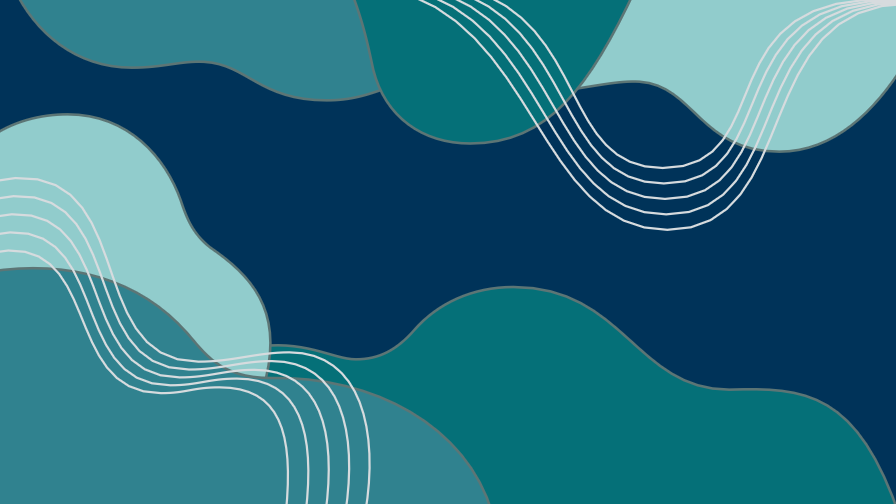
Write a WebGL 2 fragment shader that draws this background.

```glsl
#version 300 es
precision highp float;

uniform vec2 u_resolution;
out vec4 fragColor;

#define GRID 432.0        // design units per canvas height
#define STEPS 16          // straight pieces per curve
#define STRANDS 5         // lines in each ribbon
#define RIM 1.1           // half width of the blob outline
#define STRAND_WIDTH 0.95 // half width of a ribbon line
#define NAVY vec3(0.0, 0.2, 0.35)
#define STEEL vec3(0.19, 0.51, 0.56)
#define TEAL vec3(0.02, 0.44, 0.47)
#define PALE vec3(0.57, 0.80, 0.80)
#define RIM_COLOR vec3(0.36, 0.46, 0.46)
#define STRAND_COLOR vec3(0.84, 0.86, 0.87)

// Path state: sample point, pen, path start, nearest distance, inside sign
vec2 point, pen, origin;
float nearest, side, pixel;
vec3 color = NAVY;

void moveTo(vec2 a) {
    pen = origin = a;
    nearest = 1e9;
    side = 1.0;
}

void lineTo(vec2 b) {
    vec2 edge = b - pen, rel = point - pen;
    float t = clamp(dot(rel, edge) / max(dot(edge, edge), 1e-6), 0.0, 1.0);
    nearest = min(nearest, length(rel - edge * t));
    // Even-odd rule: flip for each edge crossed by a horizontal ray
    if ((pen.y > point.y) != (b.y > point.y) && rel.x < edge.x * rel.y / edge.y) side = -side;
    pen = b;
}

void curveTo(vec2 b, vec2 c, vec2 d) {
    vec2 a = pen;
    for (int i = 1; i <= STEPS; i++) {
        float t = float(i) / float(STEPS), s = 1.0 - t;
        lineTo(s * s * s * a + 3.0 * s * t * (s * b + t * c) + t * t * t * d);
    }
}

float coverage(float dist) {
    return clamp(0.5 - dist / pixel, 0.0, 1.0);
}

void fillBlob(vec3 tint) {
    lineTo(origin);
    float dist = nearest * side;
    color = mix(color, RIM_COLOR, coverage(dist - RIM));
    color = mix(color, tint, coverage(dist + RIM));
}

void strokeStrand() {
    color = mix(color, STRAND_COLOR, coverage(nearest - STRAND_WIDTH));
}

void upperBlobs() {
    moveTo(vec2(12, -10));
    curveTo(vec2(30, 28), vec2(65, 58), vec2(113, 58));
    curveTo(vec2(140, 58), vec2(155, 52), vec2(175, 53));
    curveTo(vec2(212, 55), vec2(222, 86), vec2(280, 86));
    curveTo(vec2(300, 86), vec2(315, 82), vec2(340, 72));
    curveTo(vec2(360, -100), vec2(300, -100), origin);
    fillBlob(STEEL);

    moveTo(vec2(480, 78));
    curveTo(vec2(510, 74), vec2(530, 69), vec2(548, 70));
    curveTo(vec2(595, 73), vec2(600, 130), vec2(668, 130));
    curveTo(vec2(715, 130), vec2(750, 95), vec2(775, 55));
    curveTo(vec2(800, -100), vec2(480, -100), origin);
    fillBlob(PALE);

    moveTo(vec2(300, -10));
    curveTo(vec2(312, 20), vec2(316, 42), vec2(320, 60));
    curveTo(vec2(330, 100), vec2(362, 123), vec2(403, 123));
    curveTo(vec2(470, 123), vec2(505, 75), vec2(545, -10));
    fillBlob(TEAL);
}

void lowerBlobs() {
    moveTo(vec2(215, 298));
    curveTo(vec2(260, 290), vec2(285, 308), vec2(305, 308));
    curveTo(vec2(325, 308), vec2(340, 300), vec2(355, 283));
    curveTo(vec2(375, 260), vec2(405, 246), vec2(440, 246));
    curveTo(vec2(535, 246), vec2(545, 334), vec2(625, 334));
    curveTo(vec2(690, 332), vec2(735, 335), vec2(772, 445));
    curveTo(vec2(772, 560), vec2(200, 700), origin);
    fillBlob(TEAL);

    moveTo(vec2(-10, 119));
    curveTo(vec2(10, 104), vec2(35, 98), vec2(58, 98));
    curveTo(vec2(110, 98), vec2(142, 135), vec2(155, 172));
    curveTo(vec2(160, 187), vec2(165, 200), vec2(180, 212));
    curveTo(vec2(215, 236), vec2(242, 265), vec2(228, 324));
    curveTo(vec2(228, 420), vec2(-60, 420), origin);
    fillBlob(PALE);

    moveTo(vec2(-10, 233));
    curveTo(vec2(60, 222), vec2(120, 240), vec2(160, 285));
    curveTo(vec2(175, 302), vec2(188, 324), vec2(232, 324));
    curveTo(vec2(320, 322), vec2(400, 365), vec2(422, 440));
    curveTo(vec2(422, 700), vec2(-200, 700), origin);
    fillBlob(STEEL);
}

// Each ribbon blends from its first strand to its last
void ribbons() {
    for (int i = 0; i < STRANDS; i++) {
        float f = float(i) / float(STRANDS - 1);
        moveTo(mix(vec2(330, -10), vec2(400, -10), f));
        curveTo(mix(vec2(460, 15), vec2(505, 20), f), mix(vec2(460, 197), vec2(480, 144), f), mix(vec2(572, 197), vec2(568, 144), f));
        curveTo(mix(vec2(690, 197), vec2(672, 144), f), mix(vec2(640, 3), vec2(600, -10), f), mix(vec2(780, 3), vec2(770, 0), f));
        strokeStrand();

        moveTo(mix(vec2(-10, 156), vec2(-10, 217), f));
        curveTo(mix(vec2(125, 125), vec2(90, 195), f), mix(vec2(65, 310), vec2(50, 337), f), mix(vec2(170, 310), vec2(138, 337), f));
        curveTo(mix(vec2(200, 310), vec2(160, 337), f), mix(vec2(220, 302), vec2(165, 332), f), mix(vec2(248, 302), vec2(188, 332), f));
        curveTo(mix(vec2(310, 302), vec2(240, 332), f), mix(vec2(325, 370), vec2(252, 370), f), mix(vec2(313, 440), vec2(245, 440), f));
        strokeStrand();
    }
}

void main() {
    pixel = GRID / u_resolution.y;
    // Design space runs downward from the top edge
    point = vec2(gl_FragCoord.x, u_resolution.y - gl_FragCoord.y) * pixel;
    upperBlobs();
    lowerBlobs();
    ribbons();
    fragColor = vec4(color, 1.0);
}
```
